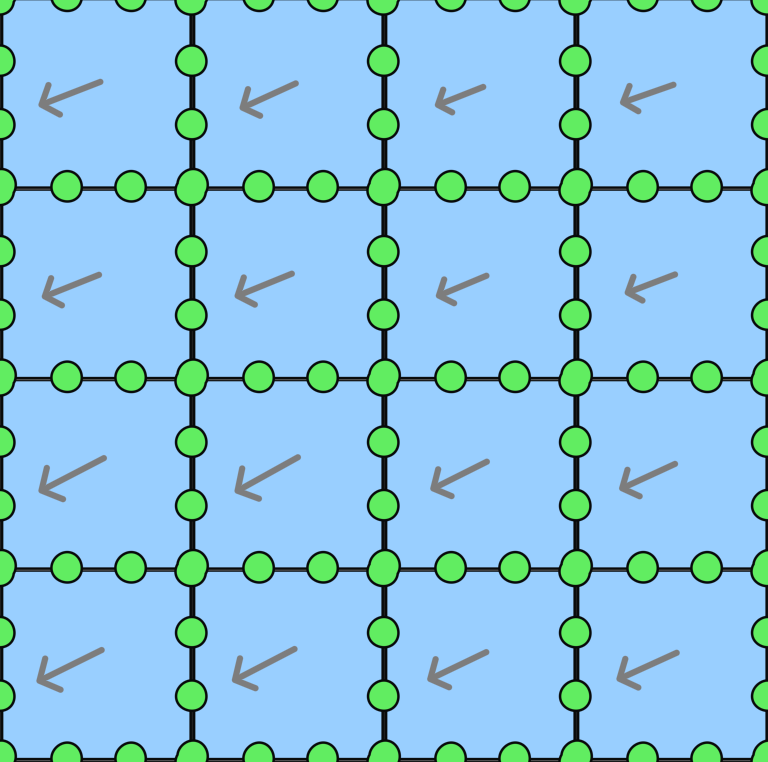
Reproduce this pattern procedurally as a Shadertoy shader.

```glsl
const float TAU = 6.2831853;
const float CELLS = 4.0;              // repeats across and down

const vec3 SKY = vec3(0.60, 0.81, 1.00);
const vec3 GREEN = vec3(0.38, 0.93, 0.38);
const vec3 INK = vec3(0.03, 0.04, 0.04);
const vec3 ARROW_GREY = vec3(0.49);
const vec3 ROW_CORE = vec3(0.36);
const vec3 COLUMN_CORE = vec3(0.13);

// Lengths are in cell widths
const vec2 LINE_OFFSET = vec2(0.002, 0.010);
const float COLUMN_HALF = 0.0155;
const float ROW_HALF = 0.0115;
const float CORE_HALF = 0.0028;
const float BEAD_RADIUS = 0.0855;
const float BEAD_OUTLINE = 0.0130;
const float BEAD_WOBBLE = 0.0013;
const vec2 ROW_START = vec2(0.0145, 0.021);
const vec2 COLUMN_START = vec2(-0.003, 0.014);
const vec2 NODE_HIGH = vec2(0.004, 0.032);
const vec2 NODE_LOW = vec2(-0.006, 0.002);

const vec2 ARROW_CENTRE = vec2(0.390, 0.500);
const vec2 ARROW_JITTER = vec2(0.045, 0.018);
const float ARROW_HALF = 0.0160;
const float ARROW_LENGTH = 0.315;
const float ARROW_ANGLE = 0.43;       // radians above the horizontal
const float LENGTH_DRIFT = 0.034;
const float ANGLE_DRIFT = 0.065;
const float BARB_RATIO = 0.33;
const float BARB_ANGLE = 0.86;

float hash(vec2 p) {
    return fract(sin(dot(p, vec2(127.1, 311.7))) * 43758.5453);
}

vec2 wrap(vec2 d, vec2 size) {
    return d - size * floor(d / size + 0.5);
}

vec2 polar(float angle) {
    return vec2(cos(angle), sin(angle));
}

float segment(vec2 p, vec2 a, vec2 b) {
    vec2 ab = b - a;
    return length(p - a - ab * clamp(dot(p - a, ab) / dot(ab, ab), 0.0, 1.0));
}

float cover(float d, float pixel) {
    return 1.0 - smoothstep(-0.75 * pixel, 0.75 * pixel, d);
}

float bead(vec2 d) {
    float wobble = BEAD_WOBBLE * sin(3.0 * atan(d.y, d.x) + 0.8);
    return length(d) - BEAD_RADIUS + wobble;
}

// Three beads per cell side; the corner node joins two offset beads
float beads(vec2 p, vec2 size) {
    float d = min(bead(wrap(p - NODE_HIGH, size)), bead(wrap(p - NODE_LOW, size)));
    for (int i = 1; i < 3; i++) {
        float t = float(i) / 3.0;
        d = min(d, bead(wrap(p - ROW_START - vec2(t, 0.0), size)));
        d = min(d, bead(wrap(p - COLUMN_START - vec2(0.0, t * size.y), size)));
    }
    return d;
}

// Length and slope follow a periodic drift plus a little jitter
float arrow(vec2 p, vec2 cell) {
    vec2 wave = cos(TAU * (cell - 0.5) / CELLS);
    vec3 jitter = vec3(hash(cell), hash(cell + 17.0), hash(cell + 41.0)) - 0.5;
    float len = ARROW_LENGTH + LENGTH_DRIFT * (wave.x + wave.y) + 0.03 * jitter.z;
    float angle = ARROW_ANGLE + ANGLE_DRIFT * (0.5 * wave.x + wave.y) + 0.08 * jitter.x;
    vec2 along = polar(angle);
    vec2 tip = ARROW_CENTRE + ARROW_JITTER * jitter.xy - 0.5 * len * along;

    float d = segment(p, tip, tip + len * along);
    for (float side = -1.0; side < 2.0; side += 2.0) {
        vec2 barb = BARB_RATIO * len * polar(angle + side * BARB_ANGLE);
        d = min(d, segment(p, tip, tip + barb));
    }
    return d - ARROW_HALF;
}

void mainImage(out vec4 fragColor, in vec2 fragCoord) {
    vec2 grid = fragCoord / iResolution.xy * CELLS;
    vec2 size = vec2(1.0, iResolution.y / iResolution.x);
    float pixel = CELLS / iResolution.x;
    vec2 cell = mod(floor(grid), CELLS);
    vec2 p = fract(grid) * size;

    vec3 color = mix(SKY, ARROW_GREY, cover(arrow(p, cell), pixel));

    // Grid lines with a paler core
    vec2 toLine = wrap(p - LINE_OFFSET, size);
    color = mix(color, INK, cover(abs(toLine.y) - ROW_HALF, pixel));
    color = mix(color, ROW_CORE, cover(abs(toLine.y + 0.003) - CORE_HALF, pixel));
    color = mix(color, INK, cover(abs(toLine.x) - COLUMN_HALF, pixel));
    color = mix(color, COLUMN_CORE, cover(abs(toLine.x) - CORE_HALF, pixel));

    // Outlined beads
    float d = beads(p, size);
    color = mix(color, INK, cover(d, pixel));
    color = mix(color, GREEN, cover(d + BEAD_OUTLINE, pixel));

    fragColor = vec4(color, 1.0);
}
```
